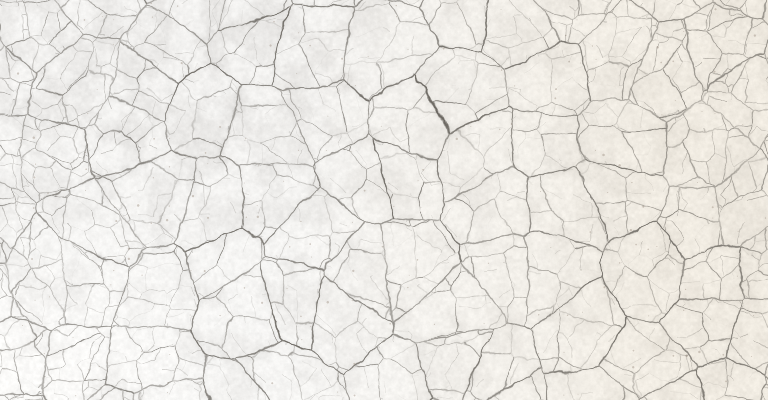
Reproduce this texture procedurally as a WebGL 2 fragment shader.

```glsl
#version 300 es
precision highp float;

uniform vec2 u_resolution;
out vec4 fragColor;

#define PLATE_SCALE 5.9
#define SHARD_SCALE 9.0
#define CHIP_SCALE 16.0
#define CRACK_WIDTH 0.0016
#define JITTER 0.76
#define RAGGEDNESS 0.017
#define GRAIN 0.078
#define STAIN 0.034
#define COOL_PLASTER vec3(0.966, 0.964, 0.957)
#define WARM_PLASTER vec3(0.946, 0.926, 0.888)
#define CRACK_COLOR vec3(0.40, 0.385, 0.36)

vec2 hash2(vec2 p) {
    vec3 q = fract(p.xyx * vec3(0.1031, 0.1030, 0.0973));
    q += dot(q, q.yzx + 33.33);
    return fract((q.xx + q.yz) * q.zy);
}

float valueNoise(vec2 p) {
    vec2 i = floor(p), f = fract(p);
    f = f * f * (3.0 - 2.0 * f);
    float low = mix(hash2(i).x, hash2(i + vec2(1, 0)).x, f.x);
    float high = mix(hash2(i + vec2(0, 1)).x, hash2(i + vec2(1, 1)).x, f.x);
    return mix(low, high, f.y);
}

float fbm(vec2 p) {
    float sum = 0.0, amplitude = 0.5;
    for (int i = 0; i < 4; i++) {
        sum += amplitude * valueNoise(p);
        p = mat2(1.6, 1.2, -1.2, 1.6) * p + 7.3;
        amplitude *= 0.5;
    }
    return sum;
}

vec2 seedPoint(vec2 cell) {
    return cell + 0.5 + JITTER * (hash2(cell + 91.0) - 0.5);
}

// Cellular borders: x = distance, y = random value of that border, zw = cell
vec4 cellBorder(vec2 p) {
    vec2 home = floor(p), nearest = home;
    float best = 1e3;
    for (int j = -1; j <= 1; j++)
    for (int i = -1; i <= 1; i++) {
        vec2 cell = home + vec2(i, j);
        vec2 d = seedPoint(cell) - p;
        if (dot(d, d) < best) { best = dot(d, d); nearest = cell; }
    }
    vec2 toNearest = seedPoint(nearest) - p;
    float border = 1e3, id = 0.0;
    for (int j = -2; j <= 2; j++)
    for (int i = -2; i <= 2; i++) {
        if (i == 0 && j == 0) continue;
        vec2 cell = nearest + vec2(i, j);
        vec2 toOther = seedPoint(cell) - p;
        float d = dot(0.5 * (toNearest + toOther), normalize(toOther - toNearest));
        if (d < border) { border = d; id = hash2(nearest + cell + 17.0).x; }
    }
    return vec4(border, id, nearest);
}

float stroke(float d, float halfWidth) {
    float blur = 0.6 / u_resolution.y;
    return 1.0 - smoothstep(halfWidth - blur, halfWidth + blur, d);
}

void main() {
    vec2 p = gl_FragCoord.xy / u_resolution.y;
    vec2 uv = gl_FragCoord.xy / u_resolution;

    // Bent, ragged crack paths
    vec2 q = p + 0.016 * sin(p.yx * vec2(11.0, 9.0) + 1.7 * sin(p * 6.0 + vec2(0.4, 2.1)));
    q += RAGGEDNESS * (vec2(fbm(p * 32.0), fbm(p * 32.0 + 40.0)) - 0.47);

    // Each level splits the cells of the one above, so cracks meet in T shapes
    vec4 plate = cellBorder(mat2(0.99, -0.14, 0.14, 0.99) * q * PLATE_SCALE + 20.0);
    vec2 plateShift = floor(60.0 * hash2(plate.zw)) + hash2(plate.zw + 5.0);
    vec4 shard = cellBorder(q * SHARD_SCALE + plateShift);
    vec2 shardShift = floor(60.0 * hash2(shard.zw)) + hash2(shard.zw + 9.0);
    vec4 chip = cellBorder(q * CHIP_SCALE + shardShift);
    float plateDist = plate.x / PLATE_SCALE;
    float shardDist = shard.x / SHARD_SCALE;
    float chipDist = chip.x / CHIP_SCALE;

    // Sides are finely crazed, the middle keeps larger plates
    float crazing = max(1.0 - smoothstep(0.05, 0.34, uv.x),
                        smoothstep(0.68, 1.0, uv.x + 0.25 * (uv.y - 0.6)));
    float wear = valueNoise(p * 20.0 + 12.0);
    float plateInk = mix(0.46, 0.84, plate.y) * mix(1.0, 0.75, crazing) * (0.85 + 0.3 * wear);
    float shardInk = mix(0.14 + 0.2 * crazing, 0.62, shard.y) * (0.65 + 0.6 * wear);
    float chipInk = smoothstep(0.6 - 0.5 * crazing, 0.95 - 0.2 * crazing, chip.y)
                  * (0.20 + 0.22 * crazing) * (0.5 + 0.8 * wear);
    float plateWidth = CRACK_WIDTH * (0.75 + 0.5 * wear);
    float crack = plateInk * stroke(plateDist, plateWidth);
    crack = max(crack, shardInk * stroke(shardDist, CRACK_WIDTH * 0.8));
    crack = max(crack, chipInk * stroke(chipDist, CRACK_WIDTH * 0.65));

    // Plaster: cool to warm drift, light clouding, crisp fine grain
    float warmth = smoothstep(0.3, 0.95, uv.x + 0.12 * (fbm(p * 3.0) - 0.5));
    vec3 color = mix(COOL_PLASTER, WARM_PLASTER, warmth);
    vec2 patchOffset = (uv - vec2(0.29, 0.83)) * vec2(3.4, 2.6);
    float greyPatch = exp(-dot(patchOffset, patchOffset));
    float cloud = smoothstep(0.38, 0.64, fbm(p * 15.0 + 3.0));
    color -= STAIN * (0.75 * cloud + greyPatch * (0.4 + 0.6 * cloud)) * vec3(0.95, 1.0, 1.02);
    color += GRAIN * (fbm(p * 115.0) - 0.45);
    color += 0.025 * (1.0 - smoothstep(0.0, 0.35, length(uv * vec2(1.0, 0.6))));

    // Sparse brownish pits
    vec2 pitCell = floor(p * 30.0);
    vec2 pitRandom = hash2(pitCell + 300.0);
    float pitDist = length(fract(p * 30.0) - 0.25 - 0.5 * hash2(pitCell + 70.0)) / 30.0;
    float pit = step(0.88, pitRandom.x) * stroke(pitDist, 0.001 + 0.0022 * pitRandom.y * pitRandom.y);
    color = mix(color, vec3(0.66, 0.61, 0.56), 0.5 * pit);

    // Soft shade beside the cracks, then the cracks themselves
    color -= 0.055 * plateInk * exp(-plateDist / 0.005);
    color -= 0.045 * shardInk * exp(-shardDist / 0.004);
    color = mix(color, CRACK_COLOR, crack);
    fragColor = vec4(clamp(color, 0.0, 1.0), 1.0);
}
```
